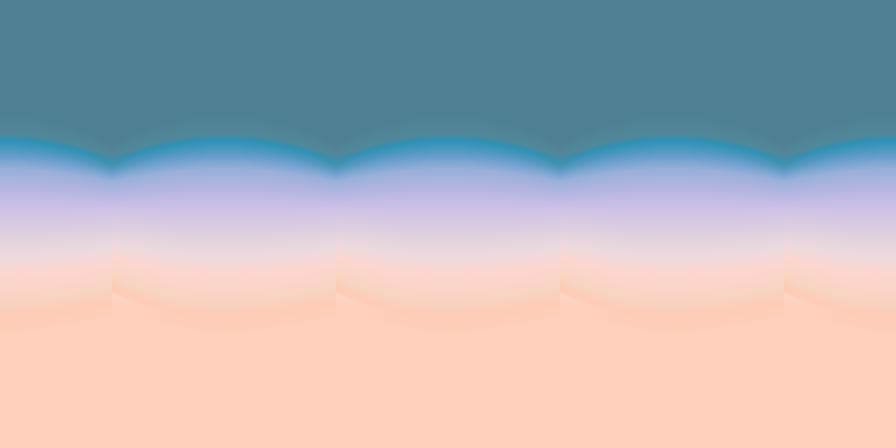
A Shadertoy shader for this background:

```glsl
// Soft scalloped haze: a teal sky over lavender bands that fade into peach.

const float CELL_WIDTH = 0.5;   // scallop width, in canvas heights
const float FLAT_LEVEL = 0.537; // height at which the bands run straight
const int STOPS = 13;

const float LEVELS[STOPS] = float[](
    0.253, 0.292, 0.328, 0.388, 0.427, 0.479, 0.542,
    0.583, 0.622, 0.661, 0.688, 0.701, 0.753);

const vec3 COLORS[STOPS] = vec3[](
    vec3(1.00, 0.815, 0.738), // peach ground
    vec3(1.00, 0.798, 0.712),
    vec3(0.97, 0.830, 0.755),
    vec3(0.99, 0.840, 0.815), // pink
    vec3(0.93, 0.855, 0.865),
    vec3(0.87, 0.815, 0.875),
    vec3(0.79, 0.750, 0.900), // lavender
    vec3(0.70, 0.710, 0.880),
    vec3(0.60, 0.685, 0.855),
    vec3(0.34, 0.600, 0.770),
    vec3(0.17, 0.570, 0.710), // teal rim
    vec3(0.32, 0.530, 0.605),
    vec3(0.305, 0.498, 0.575)); // sky

// Signed position across the scallop: -1 and 1 at the cusps, 0 in the middle.
float scallopCoord(float x, float width) {
    return 2.0 * fract(x / width + 0.5) - 1.0;
}

// Undo the bend of the bands, which grows away from the flat level.
float straighten(float y, float across) {
    float bend = y > FLAT_LEVEL ? 0.32 : 0.20 - 0.06 * across;
    return FLAT_LEVEL + (y - FLAT_LEVEL) / (1.0 - bend * across * across);
}

// Piecewise linear colour ramp from ground to sky.
vec3 bandColor(float level) {
    vec3 color = COLORS[0];
    for (int i = 1; i < STOPS; i++) {
        float blend = clamp((level - LEVELS[i - 1]) / (LEVELS[i] - LEVELS[i - 1]), 0.0, 1.0);
        color = mix(color, COLORS[i], blend);
    }
    return color;
}

// Pale streak that slopes down from the left cusp and fades out.
float streak(float y, float across) {
    float center = 0.338 - 0.085 * (across + 1.0);
    float offset = (y - center) / 0.010;
    return exp(-offset * offset) * (1.0 - smoothstep(-1.0, -0.25, across));
}

void mainImage(out vec4 fragColor, in vec2 fragCoord) {
    vec2 p = fragCoord / iResolution.y;
    float across = scallopCoord(p.x, CELL_WIDTH);
    float level = straighten(p.y, across);
    vec3 color = bandColor(level);

    // The rim turns greyer towards the cusps.
    float rim = smoothstep(0.64, 0.69, level) * (1.0 - smoothstep(0.69, 0.72, level));
    color = mix(color, vec3(0.30, 0.54, 0.63), 0.5 * rim * pow(abs(across), 4.0));

    color = mix(color, vec3(1.0, 0.84, 0.785), 0.6 * streak(p.y, across));
    fragColor = vec4(color, 1.0);
}
```
